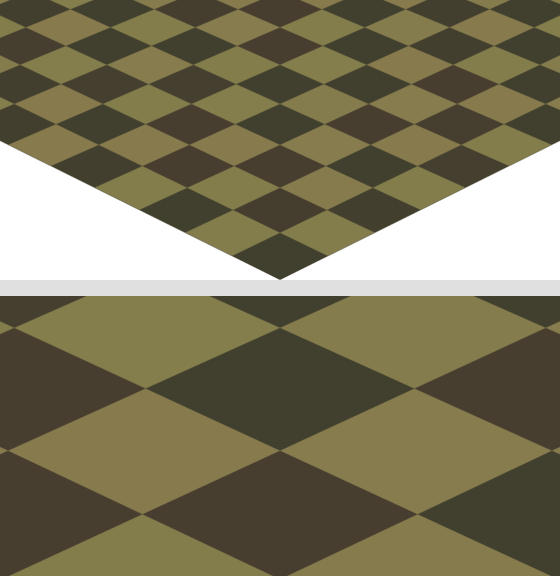
Top, the full canvas; bottom, a detail of the centre.
A Shadertoy shader for this pattern:

```glsl
#define DEPTH_STEP 0.1729     // height of the nearest tile diagonal
#define WIDTH_STEP 0.1740     // half width of the nearest tile
#define PERSPECTIVE 0.025     // shrink per tile diagonal
#define RIM_WIDTH 0.012       // outer edge line, in tiles
#define RIM_SHADE 0.75
#define DARK_OLIVE vec3(0.255, 0.250, 0.180)
#define DARK_BROWN vec3(0.277, 0.243, 0.184)
#define LIGHT_OLIVE vec3(0.515, 0.490, 0.297)
#define LIGHT_BROWN vec3(0.530, 0.483, 0.305)
#define BACKGROUND vec3(1.0)

float hash(vec2 p) {
    return fract(sin(dot(p, vec2(127.1, 311.7))) * 43758.5453);
}

// Undo the perspective: canvas point to tile coordinates along both floor edges
vec2 floorCoords(vec2 p) {
    float depth = p.y / (DEPTH_STEP - PERSPECTIVE * p.y);
    float side = p.x * (1.0 + PERSPECTIVE * depth) / WIDTH_STEP;
    return vec2(depth + 0.5 * side, depth - 0.5 * side);
}

// Smoothed square wave: +1 on even tiles, -1 on odd ones
vec2 squareWave(vec2 x, vec2 blur) {
    vec2 toEdge = 0.5 - abs(fract(x) - 0.5);
    vec2 parity = 1.0 - 2.0 * mod(floor(x), 2.0);
    return parity * clamp(2.0 * toEdge / blur, 0.0, 1.0);
}

void mainImage(out vec4 fragColor, in vec2 fragCoord) {
    vec2 p = (fragCoord - vec2(0.5 * iResolution.x, 0.0)) / iResolution.y;
    vec2 tile = floorCoords(p);
    vec2 blur = fwidth(tile);

    // Checker with a slight tint change from tile to tile
    vec2 wave = squareWave(tile, blur);
    float dark = 0.5 + 0.5 * wave.x * wave.y;
    float tint = smoothstep(0.2, 0.8, hash(max(floor(tile), 0.0)));
    vec3 color = mix(mix(LIGHT_OLIVE, LIGHT_BROWN, tint),
                     mix(DARK_OLIVE, DARK_BROWN, tint), dark);

    // Thin shaded rim, then the cut at the floor's front corner
    vec2 rim = clamp((tile - RIM_WIDTH) / blur + 0.5, 0.0, 1.0);
    color *= mix(RIM_SHADE, 1.0, rim.x * rim.y);
    vec2 inside = clamp(tile / blur + 0.5, 0.0, 1.0);
    color = mix(BACKGROUND, color, inside.x * inside.y);

    fragColor = vec4(color, 1.0);
}
```
